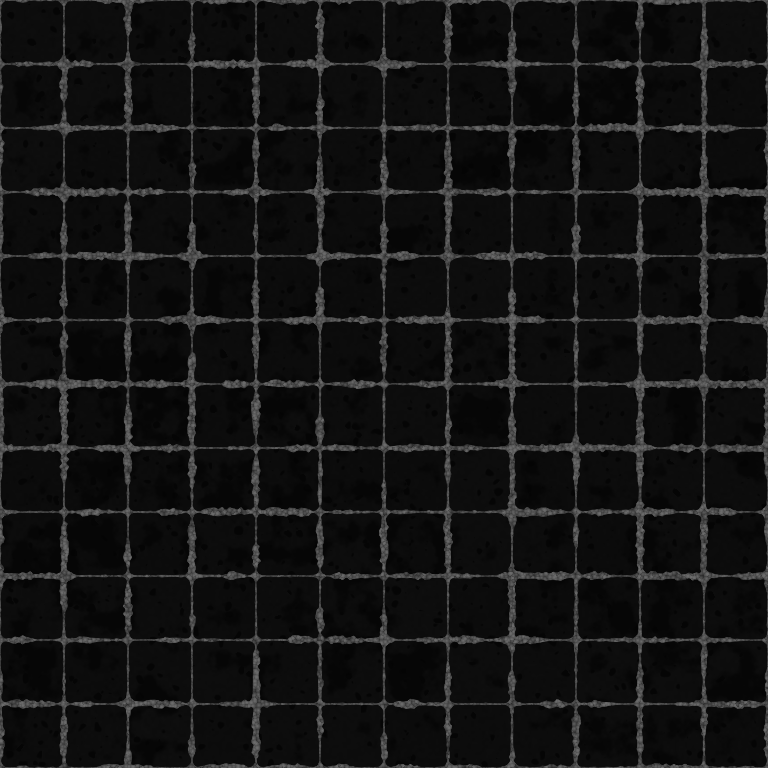
A Shadertoy shader for this texture:

```glsl
const float TILES = 12.0;           // repeats across and down
const float CORNER_RADIUS = 0.11;   // lengths are in tile units
const float JOINT_MIN = 0.013;      // half width of the thinnest joint
const float JOINT_SWELL = 0.036;    // slow widening along a joint
const float JOINT_CRUMBLE = 0.036;  // fine ragged edge
const float SPOT_DENSITY = 0.3;
const float PATCH_STRENGTH = 0.75;
const vec3 TILE_COLOR = vec3(0.048);
const vec3 STAIN_COLOR = vec3(0.016);
const vec3 GROUT_DARK = vec3(0.17);
const vec3 GROUT_LIGHT = vec3(0.42);

vec2 hash2(vec2 p) {
    vec3 q = fract(p.xyx * vec3(0.1031, 0.1030, 0.0973));
    q += dot(q, q.yzx + 33.33);
    return fract((q.xx + q.yz) * q.zy);
}

// Value noise wrapping after a whole number of cells
float noise(vec2 uv, float period) {
    vec2 p = uv * period;
    vec2 i = floor(p);
    vec2 f = fract(p);
    f = f * f * (3.0 - 2.0 * f);
    vec2 a = mod(i, period);
    vec2 b = mod(i + 1.0, period);
    return mix(mix(hash2(a).x, hash2(vec2(b.x, a.y)).x, f.x),
               mix(hash2(vec2(a.x, b.y)).x, hash2(b).x, f.x), f.y);
}

float layeredNoise(vec2 uv, float period) {
    float sum = 0.0;
    float weight = 0.5;
    for (int k = 0; k < 4; k++) {
        sum += weight * noise(uv, period);
        period *= 2.0;
        weight *= 0.5;
    }
    return sum / 0.9375;
}

// Wrapping cellular noise: distance to the nearest point, and its random value
vec2 cellular(vec2 uv, float period) {
    vec2 p = uv * period;
    vec2 i = floor(p);
    vec2 nearest = vec2(8.0, 0.0);
    for (int y = -1; y <= 1; y++) {
        for (int x = -1; x <= 1; x++) {
            vec2 cell = i + vec2(x, y);
            vec2 id = mod(cell, period);
            float d = length(cell + hash2(id) - p);
            if (d < nearest.x) nearest = vec2(d, hash2(id + 71.0).y);
        }
    }
    return nearest;
}

// Distance inward from the border of a rounded unit square
float insetDistance(vec2 q) {
    vec2 b = abs(q) - 0.5 + CORNER_RADIUS;
    return CORNER_RADIUS - length(max(b, 0.0)) - min(max(b.x, b.y), 0.0);
}

void mainImage(out vec4 fragColor, in vec2 fragCoord) {
    vec2 uv = fragCoord / iResolution.xy;
    vec2 p = uv * TILES;
    float pixel = TILES / min(iResolution.x, iResolution.y);

    // Tile face with a shade of its own
    vec2 tileId = mod(floor(p), TILES);
    vec2 tileRandom = hash2(tileId + 19.0);
    vec3 color = TILE_COLOR * mix(0.9, 1.06, tileRandom.x);
    color *= 0.92 + 0.16 * noise(uv, TILES * 18.0);

    // Soft worn patches, heavier on some tiles
    float wear = layeredNoise(uv, TILES * 3.0) + 0.25 * (noise(uv, 6.0) - 0.5);
    float patches = smoothstep(0.5, 0.72, wear + 0.14 * (tileRandom.y - 0.5));
    color = mix(color, STAIN_COLOR, PATCH_STRENGTH * patches);

    // Small dark spots with bent outlines
    vec2 bend = vec2(noise(uv, TILES * 9.0), noise(uv.yx, TILES * 9.0)) - 0.5;
    vec2 spot = cellular(uv + bend * 0.07 / TILES, TILES * 6.0);
    float spotRadius = 0.42 * max(0.0, spot.y - 1.0 + SPOT_DENSITY) / SPOT_DENSITY;
    float spots = 1.0 - smoothstep(spotRadius - 0.12, spotRadius + 0.06, spot.x);
    color = mix(color, STAIN_COLOR, 0.85 * spots);

    // Crumbling joint
    float swell = smoothstep(0.25, 0.8, noise(uv, TILES * 3.0));
    float crumble = noise(uv, TILES * 17.0) - 0.35;
    float halfWidth = JOINT_MIN + JOINT_SWELL * swell
                    + JOINT_CRUMBLE * crumble * (0.5 + swell);
    halfWidth = max(halfWidth, JOINT_MIN);
    float depth = halfWidth - insetDistance(fract(p) - 0.5);
    float joint = smoothstep(-0.5 * pixel, 0.5 * pixel, depth);

    // Gritty grout, darker toward its rim
    vec2 grit = cellular(uv, TILES * 18.0);
    float shade = clamp(0.55 * grit.y + 0.75 * (1.0 - grit.x) - 0.12, 0.0, 1.0);
    vec3 grout = mix(GROUT_DARK, GROUT_LIGHT, shade);
    grout *= mix(0.8, 1.0, smoothstep(0.0, 0.025, depth));

    fragColor = vec4(mix(color, grout, joint), 1.0);
}
```
